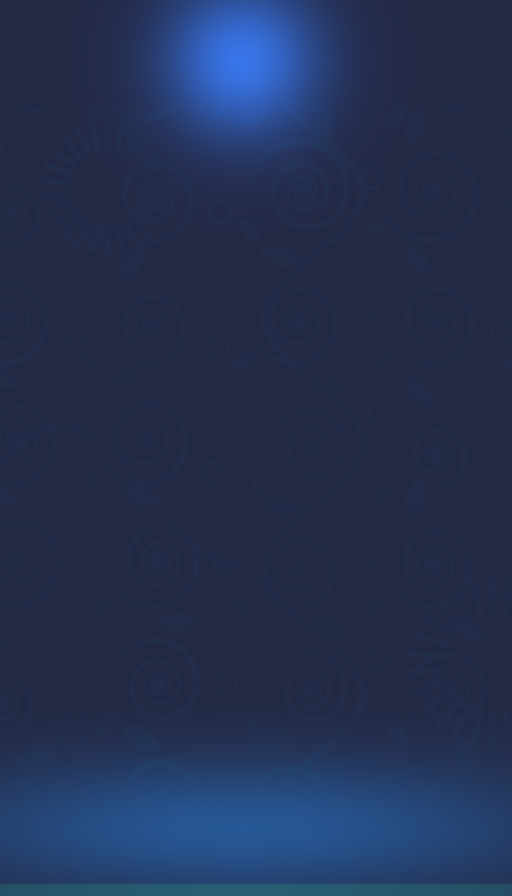
Give the GLSL for this background, as a Shadertoy shader.

```glsl
// Dark navy damask wall with a blue spotlight above and a wide floor glow below.
// Spirals, rings and leaves sit on a jittered grid, joined by sine vines and
// petal fans; gaussian lights and a thin teal strip at the foot complete it.

const float TAU = 6.2831853;

vec2 hash2(vec2 c) {
    return fract(sin(vec2(dot(c, vec2(127.1, 311.7)), dot(c, vec2(269.5, 183.3)))) * 4375.85);
}

// Soft-edged coverage of a signed distance
float fill(float d) {
    float edge = 0.0012 + 0.7 / iResolution.y;
    return 1.0 - smoothstep(-edge, edge, d);
}

// Logarithmic scroll, thicker towards its outer turn
float scroll(vec2 q, float radius, float turn) {
    float r = length(q) + 0.0001;
    float phase = fract(log(r / radius) / 0.62 - turn * atan(q.y, q.x) / TAU);
    float arm = abs(phase - 0.5) * 0.62 * r - 0.0012 - 0.055 * r;
    float body = fill(arm) * (1.0 - smoothstep(radius * 0.9, radius, r));
    return max(body, fill(r - radius * 0.12));
}

float leaf(vec2 q, float angle, float size) {
    float c = cos(angle), s = sin(angle);
    q = mat2(c, -s, s, c) * q;
    float bend = q.y + 6.0 * q.x * q.x;
    return fill(abs(bend) + q.x * q.x / size * 0.5 - size * 0.38);
}

// Half ring of narrow radiating petals
float fan(vec2 q, float radius) {
    float r = length(q);
    float petal = abs(fract(atan(q.y, q.x) / TAU * 26.0) - 0.5) * r * TAU / 26.0;
    float span = smoothstep(radius * 0.5, radius * 0.6, r) * fill(r - radius);
    return span * fill(petal - 0.0035);
}

float ornament(vec2 p) {
    float ink = 0.0;
    vec2 pitch = vec2(0.157, 0.136), start = vec2(0.02, 0.232);
    vec2 home = floor((p - start) / pitch + 0.5);

    // Scrolls with a ring and two leaves in each cell
    for (int j = -1; j <= 1; j++) {
        for (int i = -1; i <= 1; i++) {
            vec2 id = home + vec2(i, j);
            vec2 h = hash2(id);
            vec2 q = p - start - id * pitch - (h - 0.5) * 0.03;
            float turn = h.x > 0.5 ? 1.0 : -1.0;
            ink = max(ink, scroll(q, mix(0.04, 0.068, h.y), turn));
            vec2 side = vec2(0.075, (h.x - 0.5) * 0.08);
            ink = max(ink, fill(abs(length(q - side) - 0.012) - 0.002));
            ink = max(ink, 0.8 * leaf(q - vec2(0.02 * turn, 0.07), h.x * TAU, 0.03));
            ink = max(ink, 0.7 * leaf(q + vec2(0.06, 0.045), h.y * TAU, 0.022));
        }
    }

    // Long vines
    float rise = p.x - 0.35 - 0.055 * cos((p.y - 0.505) * TAU / 0.28);
    float sweep = p.y - 0.447 - 0.078 * cos((p.x - 0.07) * 16.0);
    ink = max(ink, fill(abs(rise) / 1.4 - 0.003));
    ink = max(ink, fill(abs(sweep) / 1.4 - 0.003) * (1.0 - smoothstep(0.25, 0.3, p.x)));

    ink = max(ink, fan(p - vec2(0.12, 0.79), 0.075));
    ink = max(ink, fan(p - vec2(0.55, 0.26), 0.095));
    return ink * smoothstep(0.1, 0.15, p.y) * (1.0 - smoothstep(0.87, 0.9, p.y));
}

void mainImage(out vec4 fragColor, in vec2 fragCoord) {
    vec2 p = fragCoord / iResolution.y;

    // Wall and its faint, uneven ornament
    vec3 color = vec3(0.138, 0.157, 0.262);
    float wear = 0.65 + 0.2 * sin(p.x * 23.0 + 3.0 * sin(p.y * 17.0)) * sin(p.y * 29.0);
    color += vec3(-0.006, 0.022, 0.028) * ornament(p) * wear;

    // Floor glow
    vec2 floorPos = (p - vec2(0.27, 0.075)) / vec2(0.34, 0.075);
    color += vec3(0.012, 0.185, 0.325) * exp(-dot(floorPos, floorPos));

    // Spotlight with a faint halo
    float lampDist = length(p - vec2(0.27, 0.932));
    color += vec3(0.082, 0.29, 0.62) * exp(-pow(lampDist / 0.084, 2.0));
    color += vec3(0.0, 0.012, 0.03) * exp(-pow(lampDist / 0.16, 2.0));

    // Teal strip along the foot
    float across = exp(-pow((p.x - 0.27) / 0.3, 2.0));
    vec3 teal = mix(vec3(0.14, 0.27, 0.36), vec3(0.155, 0.37, 0.45), across);
    color = mix(color, teal, fill(p.y - 0.0135));

    fragColor = vec4(color, 1.0);
}
```
